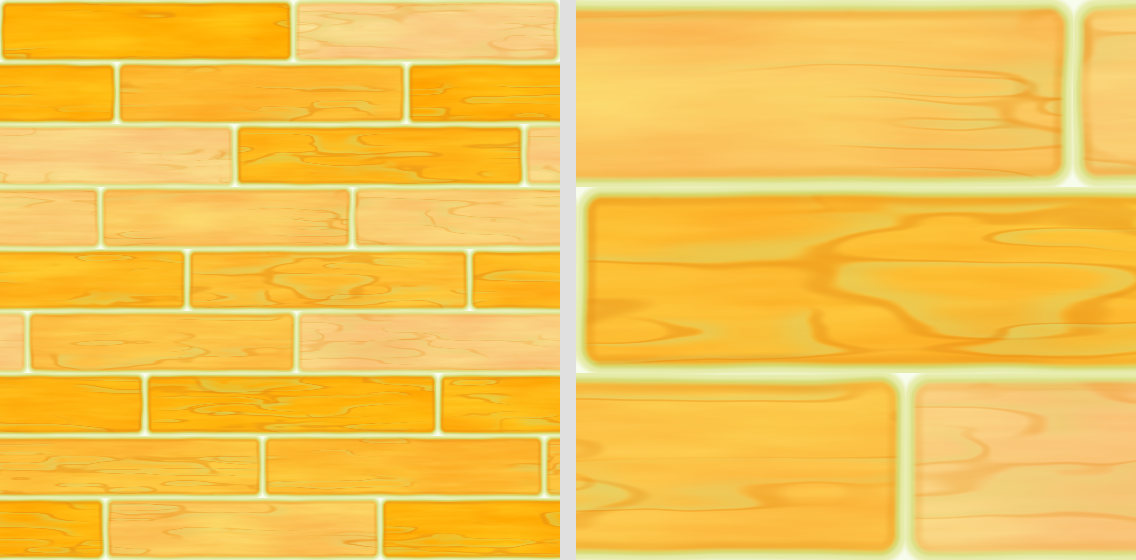
Left, the full canvas; right, a detail of the centre.
Give the GLSL for this texture, as a WebGL 1 fragment shader.

```glsl
precision highp float;
uniform vec2 u_resolution;

#define ROWS 9.0
#define ROW_SHIFT 0.21
#define GAP 0.0042
#define CORNER 0.011
#define WOBBLE 0.0026
#define GRAIN vec2(7.0, 62.0)
#define DEEP vec3(1.0, 0.705, 0.03)
#define PALE vec3(0.98, 0.825, 0.53)
#define RIM vec3(0.90, 0.56, 0.08)
#define MOSS vec3(0.82, 0.83, 0.38)
#define MORTAR vec3(0.90, 0.92, 0.66)
#define GLOW vec3(0.97, 0.99, 0.93)

float hash(vec2 p) {
  return fract(sin(dot(p, vec2(127.1, 311.7))) * 43758.5453);
}

float noise(vec2 p) {
  vec2 i = floor(p);
  vec2 f = fract(p);
  f = f * f * (3.0 - 2.0 * f);
  return mix(mix(hash(i), hash(i + vec2(1.0, 0.0)), f.x),
             mix(hash(i + vec2(0.0, 1.0)), hash(i + vec2(1.0, 1.0)), f.x), f.y);
}

float fbm(vec2 p) {
  float sum = 0.0;
  float amp = 0.5;
  for (int i = 0; i < 4; i++) {
    sum += amp * noise(p);
    p = p * 2.03 + 17.3;
    amp *= 0.5;
  }
  return sum / 0.9375;
}

// Selects one of three components by index
vec3 unit(float i) {
  return 1.0 - min(abs(i - vec3(0.0, 1.0, 2.0)), 1.0);
}

// Reads a value for one of the nine rows
float perRow(mat3 values, float row) {
  return dot(values * unit(floor(row / 3.0)), unit(mod(row, 3.0)));
}

float roundedBox(vec2 p, vec2 halfSize, float radius) {
  vec2 q = abs(p) - halfSize + radius;
  return length(max(q, 0.0)) + min(max(q.x, q.y), 0.0) - radius;
}

vec3 wood(vec2 p, float seed, float tone) {
  vec2 q = p + vec2(seed * 3.7, seed * 1.9);
  q.y += 0.007 * (noise(q * vec2(9.0, 14.0)) - 0.5);

  // Broad stains and fine streaks
  vec3 color = mix(DEEP, PALE, tone);
  float stain = fbm(q * vec2(7.0, 25.0));
  float streak = fbm(q * vec2(9.0, 130.0) + 40.0);
  color += vec3(0.0, 0.17, 0.12) * (stain - 0.5);
  color += vec3(0.01, 0.07, 0.09) * (streak - 0.5);

  // Split grain: a thin dark lip with a fading mossy side
  for (int i = 0; i < 2; i++) {
    float layer = float(i);
    vec2 g = q * GRAIN * (1.0 + 0.45 * layer) + 31.0 * layer;
    float s = noise(g) + 0.12 * noise(g * vec2(4.0, 1.5)) - 0.62;
    float mask = smoothstep(0.48, 0.72, noise(q * vec2(5.0, 30.0) + 71.0 + 23.0 * layer));
    float light = smoothstep(-0.01, 0.04, s) * (1.0 - smoothstep(0.04, 0.24, s));
    float dark = smoothstep(-0.09, -0.03, s) * (1.0 - smoothstep(-0.02, 0.03, s));
    color = mix(color, mix(MOSS, PALE, 0.6 * tone), 0.48 * mask * light);
    color = mix(color, RIM, mask * dark * mix(0.55, 0.25, tone));
  }
  return color;
}

void main() {
  vec2 uv = gl_FragCoord.xy / u_resolution;

  // Two planks per row, each row shifted by a fixed step
  float y = (1.0 - uv.y) * ROWS;
  float row = min(floor(y), ROWS - 1.0);
  float x = fract(uv.x - row * ROW_SHIFT + 0.001);
  float split = perRow(mat3(0.525, 0.517, 0.517, 0.551, 0.495, 0.480, 0.523, 0.503, 0.509), row);
  float second = step(split, x);
  float firstTone = perRow(mat3(0.0, 0.35, 0.15, 0.85, 0.2, 0.5, 0.05, 0.35, 0.05), row);
  float secondTone = perRow(mat3(1.0, 0.05, 0.95, 0.7, 0.35, 0.95, 0.1, 0.4, 0.65), row);
  float tone = mix(firstTone, secondTone, second);
  float seed = row * 2.0 + second + 1.0;

  // Plank outline with slightly worn edges
  vec2 halfSize = 0.5 * vec2(mix(split, 1.0 - split, second), 1.0 / ROWS);
  vec2 p = vec2(x - second * split, (y - row) / ROWS) - halfSize;
  float d = roundedBox(p, halfSize - GAP, CORNER);
  float wear = noise(p * vec2(22.0, 30.0) + seed * 13.0) - 0.5;
  d += WOBBLE * wear;

  // Wood, dark rim, mossy edge, mortar and bright junctions
  vec3 color = wood(p, seed, tone);
  float rim = smoothstep(-0.009, -0.004, d) * (1.0 - smoothstep(-0.003, 0.0, d));
  color = mix(color, RIM, rim * mix(0.6, 0.22, tone) * (0.8 + 0.7 * wear));
  color = mix(color, mix(MOSS, MORTAR, 0.5 * tone), smoothstep(-0.0035, 0.0005, d));
  color = mix(color, MORTAR, smoothstep(-0.0005, 0.0025, d));
  color = mix(color, GLOW, smoothstep(0.0025, 0.0075, d));

  gl_FragColor = vec4(clamp(color, 0.0, 1.0), 1.0);
}
```
